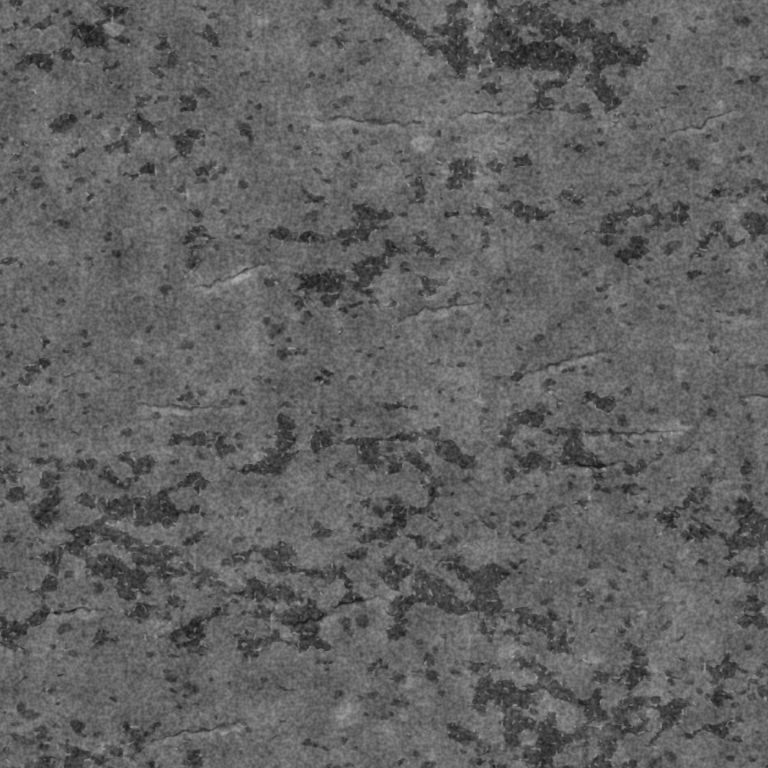
Reproduce this texture procedurally as a WebGL 1 fragment shader.

```glsl
precision highp float;
// Weathered grey stone with dark lichen, pits, pale pebbles and chipped cracks.
uniform vec2 u_resolution;

const float STONE_TONE = 0.408;
const float MOTTLE = 0.12;           // contrast of medium blotches
const float GRAIN = 0.075;           // contrast of fine grain
const float PLATE_TONE = 0.030;      // smooth pale areas
const float LICHEN_DEPTH = 0.165;
const float LICHEN_START = 0.23;
const float LICHEN_FULL = 0.43;
const vec2 LICHEN_TOP = vec2(0.68, 0.88);
const float PIT_DEPTH = 0.13;
const float CRUMB_LIGHT = 0.17;
const float PEBBLE_LIGHT = 0.10;
const float CRACK_TILT = 0.14;
const float VEIN_TILT = 1.70;
const float TAU = 6.2831853;

float hash(vec2 p) {
  vec3 q = fract(p.xyx * 0.1031);
  q += dot(q, q.yzx + 33.33);
  return fract((q.x + q.y) * q.z);
}

float cornerSlope(vec2 cell, vec2 offset) {
  float angle = TAU * hash(cell);
  return dot(vec2(cos(angle), sin(angle)), offset);
}

float gradientNoise(vec2 p) {
  vec2 i = floor(p), f = fract(p);
  vec2 w = f * f * f * (f * (f * 6.0 - 15.0) + 10.0);
  vec2 e = vec2(1.0, 0.0);
  float low = mix(cornerSlope(i, f), cornerSlope(i + e, f - e), w.x);
  float high = mix(cornerSlope(i + e.yx, f - e.yx), cornerSlope(i + 1.0, f - 1.0), w.x);
  return 1.4 * mix(low, high, w.y);
}

float fbm(vec2 p) {
  float sum = 0.0, amplitude = 0.5;
  for (int octave = 0; octave < 4; octave++) {
    sum += amplitude * gradientNoise(p);
    p = mat2(1.6, 1.2, -1.2, 1.6) * p + 7.3;
    amplitude *= 0.5;
  }
  return sum;
}

// Randomly sized spots, one per chosen cell; radius is in cell units.
float spots(vec2 p, float cells, float chance, float radius, float seed) {
  vec2 q = p * cells, home = floor(q);
  float edge = cells / u_resolution.y, cover = 0.0;
  for (int y = -1; y <= 1; y++) {
    for (int x = -1; x <= 1; x++) {
      vec2 cell = home + vec2(float(x), float(y)), key = cell + seed;
      vec2 center = cell + vec2(hash(key + 3.7), hash(key + 9.1));
      float size = radius * mix(0.45, 1.0, hash(key + 15.3));
      float dist = length((q - center) * vec2(0.8, 1.15));
      float spot = 1.0 - smoothstep(size * 0.5, size + edge, dist);
      cover = max(cover, spot * step(hash(key), chance));
    }
  }
  return cover;
}

// Short tapered strokes: x is the dark line, y the pale ridge beside it.
vec2 strokes(vec2 p, float cells, float chance, float tilt, float reach, float seed) {
  vec2 q = p * cells, home = floor(q), cover = vec2(0.0);
  float edge = cells / u_resolution.y;
  for (int y = -1; y <= 1; y++) {
    for (int x = -1; x <= 1; x++) {
      vec2 cell = home + vec2(float(x), float(y)), key = cell + seed;
      vec2 d = q - cell - vec2(hash(key + 4.3), hash(key + 8.9));
      float angle = tilt + 0.35 * (hash(key + 12.1) - 0.5);
      vec2 axis = vec2(cos(angle), sin(angle));
      float along = dot(d, axis) / (reach * mix(0.5, 1.0, hash(key + 6.7)));
      float across = dot(d, vec2(-axis.y, axis.x));
      float taper = max(0.0, 1.0 - along * along) * step(hash(key), chance);
      float line = 1.0 - smoothstep(0.0, 0.012 + edge, abs(across));
      float ridge = 1.0 - smoothstep(0.005, 0.034 + edge, abs(across + 0.03));
      cover = max(cover, taper * vec2(line, ridge));
    }
  }
  return cover;
}

void main() {
  vec2 uv = gl_FragCoord.xy / u_resolution.y;
  vec2 rough = uv + 0.012 * vec2(fbm(uv * 14.0), fbm(uv * 14.0 + 31.0));
  vec2 ragged = rough + 0.004 * vec2(gradientNoise(uv * 75.0), gradientNoise(uv * 75.0 + 19.0));

  // Base stone: broad drift, mottling, smooth plates and grain.
  float fine = gradientNoise(uv * 125.0 + 5.0) + gradientNoise(uv * 235.0);
  float tone = STONE_TONE + 0.06 * fbm(uv * 4.0) + MOTTLE * fbm(rough * 23.0 + 2.0);
  tone += PLATE_TONE * (smoothstep(0.08, 0.22, fbm(rough * 6.0 + 40.0)) - 0.25);
  tone += GRAIN * fine;

  // Pale veins and pebbles, then chipped cracks.
  vec2 vein = strokes(rough, 4.0, 0.35, VEIN_TILT, 0.5, 71.0);
  vec2 crack = strokes(ragged, 5.0, 0.5, CRACK_TILT, 0.4, 23.0);
  tone += 0.06 * vein.y + 0.09 * crack.y - 0.15 * crack.x;
  tone += PEBBLE_LIGHT * spots(rough, 8.0, 0.15, 0.16, 57.0);
  tone += 0.07 * spots(ragged, 36.0, 0.12, 0.3, 83.0);

  // Lichen gathers in wide lower bands and in one upper cluster.
  float growth = fbm(ragged * vec2(26.0, 34.0)) + 0.85 * fbm(rough * vec2(3.5, 6.5) + 12.0);
  growth += 0.15 * (1.0 - smoothstep(0.35, 0.55, uv.y));
  growth += 0.27 * (1.0 - smoothstep(0.04, 0.25, length((rough - LICHEN_TOP) * vec2(0.8, 1.0))));
  float lichen = smoothstep(LICHEN_START, LICHEN_FULL, growth);
  float fringe = smoothstep(0.12, 0.36, growth);
  tone -= LICHEN_DEPTH * lichen;
  tone += CRUMB_LIGHT * fringe * smoothstep(0.3, 0.7, gradientNoise(uv * 140.0 + 60.0));

  // Pits of two sizes.
  float pits = max(spots(ragged, 62.0, 0.17, 0.36, 11.0), spots(ragged, 30.0, 0.11, 0.32, 37.0));
  tone -= PIT_DEPTH * pits * (1.0 - 0.7 * lichen);

  gl_FragColor = vec4(vec3(clamp(tone, 0.12, 0.68)), 1.0);
}
```
